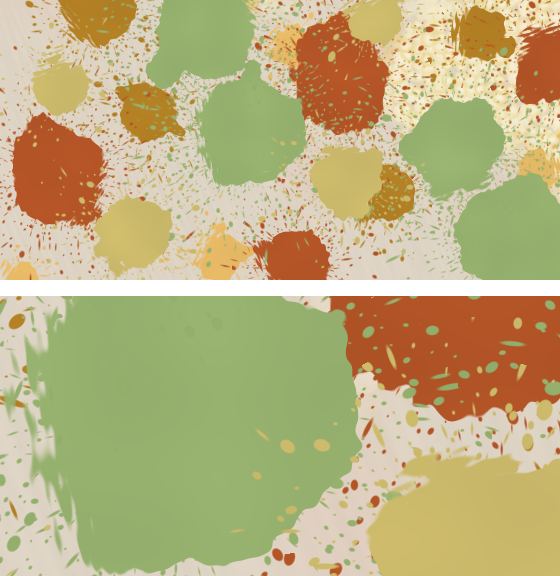
Top, the full canvas; bottom, a detail of the centre.
Give the GLSL for this pattern, as a WebGL 1 fragment shader.

```glsl
precision highp float;
// Paint splats with lobes, dry-brushed rims and radial spatter over cream paper with a dabbed crust.
uniform vec2 u_resolution;

const float TAU = 6.2831853;
const vec3 PAPER = vec3(0.87, 0.83, 0.77);
const vec3 BLUSH = vec3(0.90, 0.77, 0.71);
const vec3 IVORY = vec3(0.97, 0.94, 0.85);
const vec3 STRAW = vec3(0.92, 0.84, 0.55);
const vec3 PEACH = vec3(0.91, 0.73, 0.40);

vec3 hash3(vec2 p) {
  vec3 q = fract(vec3(p.xyx) * vec3(0.1031, 0.1030, 0.0973));
  q += dot(q, q.yxz + 33.33);
  return fract((q.xxy + q.yzz) * q.zyx);
}

float corner(vec2 cell, vec2 offset) {
  float a = TAU * hash3(cell).x;
  return dot(vec2(cos(a), sin(a)), offset);
}

// Gradient noise, about -0.7 to 0.7
float gnoise(vec2 p) {
  vec2 i = floor(p), f = p - i;
  vec2 u = f * f * f * (f * (f * 6.0 - 15.0) + 10.0);
  vec2 e = vec2(1.0, 0.0);
  return mix(mix(corner(i, f), corner(i + e, f - e), u.x),
             mix(corner(i + e.yx, f - e.yx), corner(i + 1.0, f - 1.0), u.x), u.y);
}

float smoothMin(float a, float b, float k) {
  float h = max(k - abs(a - b), 0.0) / k;
  return min(a, b) - h * h * k * 0.25;
}

float fill(float dist, float width) {
  return 1.0 - smoothstep(-width, width, dist);
}

// Colour and mean radius of each kind of paint
vec4 paint(float kind) {
  if (kind < 0.5) return vec4(PEACH, 0.078);
  if (kind < 1.5) return vec4(0.70, 0.50, 0.14, 0.118);
  if (kind < 2.5) return vec4(0.70, 0.33, 0.15, 0.152);
  if (kind < 3.5) return vec4(0.585, 0.69, 0.43, 0.182);
  return vec4(0.80, 0.73, 0.42, 0.112);
}

// Cream paper with faint washes and fibres
vec3 paper(vec2 p) {
  float wash = smoothstep(0.0, 0.6, gnoise(p * 2.3 + 7.0));
  float fibre = gnoise(vec2(p.x * 60.0 + p.y * 25.0, p.y * 7.0));
  return mix(PAPER, BLUSH, wash * 0.5) + 0.02 * fibre;
}

// Overlapping pale dabs that fill the upper right
vec3 crust(vec3 base, vec2 p, float scale, float aa) {
  vec2 home = floor(p * scale);
  for (int j = -1; j <= 1; j++) {
    for (int i = -1; i <= 1; i++) {
      vec2 cell = home + vec2(float(i), float(j));
      vec3 h = hash3(cell + 40.0);
      vec2 centre = (cell + 0.2 + 0.6 * h.xy) / scale;
      float zone = centre.x * 0.45 + centre.y * 0.55 - 1.0 + 0.5 * gnoise(centre * 2.5);
      float size = (0.5 + 0.35 * h.z) / scale;
      float dist = length(p - centre) + 0.006 * gnoise(p * 50.0) - size;
      float warm = smoothstep(0.2, 0.4, gnoise(centre * 3.0 + 20.0));
      vec3 rim = mix(mix(STRAW, IVORY, h.x * 0.8), PEACH, warm * 0.85);
      vec3 heart = mix(IVORY, PEACH, warm * 0.8);
      vec3 tone = mix(rim, heart, smoothstep(0.0, 0.9, -dist / size + 0.3 * gnoise(p * 40.0)));
      base = mix(base, tone, fill(dist, aa * 1.5) * smoothstep(-0.06, 0.1, zone) * 0.9);
    }
  }
  return base;
}

// Round drops and radial streaks in polar cells around a splat
float spatter(vec2 d, float radius, float count, float seed, float aa) {
  float len = max(length(d), 0.001);
  vec2 q = vec2(atan(d.y, d.x), log(len / radius)) * count / TAU;
  vec2 cell = floor(q);
  vec3 h = hash3(cell + seed), k = hash3(cell + seed + 91.0);
  float streak = step(0.8, k.x);
  float stretch = mix(0.75, 0.22, streak);
  vec2 f = q - cell - 0.5 - (h.xy - 0.5) * vec2(0.5, 0.6 * stretch);
  f.x += f.y * (k.y - 0.5) * 0.6;
  float size = mix(0.05 + 0.16 * h.z * h.z, 0.04 + 0.05 * h.z, streak);
  float dist = (length(f * vec2(1.0, stretch)) - size) * len * TAU / count;
  float chance = 0.65 * (1.0 - smoothstep(0.9, 2.8, len / radius));
  return fill(dist, aa) * step(k.z, chance);
}

// Splat body: wobbly disc, fused lobes and a scratchy rim on one side
float splat(vec2 p, vec2 centre, float radius, float seed, float aa) {
  vec2 d = p - centre;
  float dist = length(d) - radius;
  for (int i = 0; i < 3; i++) {
    vec3 h = hash3(vec2(seed, float(i) + 5.0));
    vec2 lobe = vec2(cos(TAU * h.x), sin(TAU * h.x)) * radius * (0.8 + 0.4 * h.y);
    dist = smoothMin(dist, length(d - lobe) - radius * (0.18 + 0.2 * h.z), radius * 0.2);
  }
  dist += radius * 0.22 * gnoise(d / radius * 1.7 + seed) + 0.014 * gnoise(p * 42.0);
  vec3 h = hash3(vec2(seed, 17.0));
  vec2 dir = vec2(cos(TAU * h.x), sin(TAU * h.x));
  float side = smoothstep(0.3, 0.9, dot(d, dir) / max(length(d), 0.001)) * h.y;
  float bristle = gnoise(vec2(dot(p, vec2(-dir.y, dir.x)) * 22.0, dot(p, dir) * 90.0));
  return fill(dist + side * (0.015 + 0.08 * bristle), aa + side * 0.014);
}

void main() {
  vec2 p = gl_FragCoord.xy / u_resolution.y;
  float aa = 0.9 / u_resolution.y;
  vec3 color = crust(paper(p), p, 27.0, aa);

  // Four splats of each paint on a jittered slanted lattice
  for (int i = 0; i < 20; i++) {
    float n = float(i), seed = n * 13.0 + 3.0;
    vec3 h = hash3(vec2(seed, 2.0));
    vec4 ink = paint(floor((n + 0.5) / 4.0));
    vec2 centre = vec2(2.0, 1.0) * fract(n * vec2(0.45, 0.7) + 0.01) + 0.04 + (h.xy - 0.5) * 0.18;
    float radius = ink.a * (0.82 + 0.36 * h.z);
    vec2 d = p - centre;
    float cover = splat(p, centre, radius, seed, aa);
    cover = max(cover, spatter(d, radius, 2.0 * floor(radius * 110.0), seed, aa));
    cover = max(cover, spatter(d, radius * 1.1, 2.0 * floor(radius * 190.0), seed + 50.0, aa));
    color = mix(color, ink.rgb * (1.0 + 0.05 * gnoise(p * 6.0 + seed)), cover);
  }
  gl_FragColor = vec4(color, 1.0);
}
```
